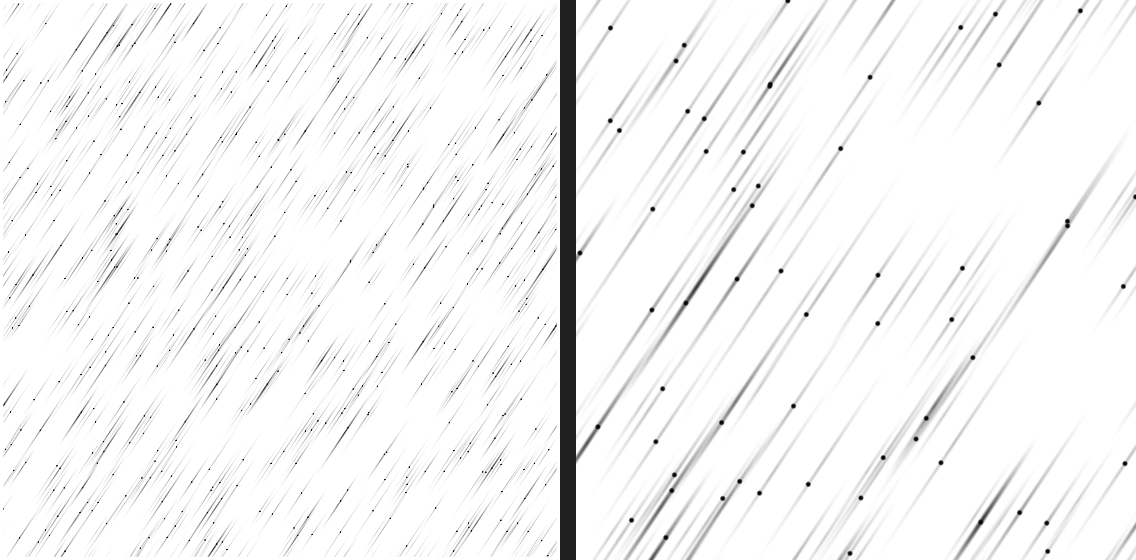
Left, the full canvas; right, a detail of the centre.
Give the GLSL for this texture, as a three.js fragment shader.

```glsl
varying vec2 vUv;

const vec2 RAIN_DIR = vec2(0.555, 0.832);
const vec2 CELL = vec2(0.1, 0.02);      // along and across the rain
const vec3 PAPER = vec3(1.0);
const vec3 INK = vec3(0.03);
const float DROPS_PER_CELL = 3.0;
const float MARGIN = 0.006;

float hash(vec3 p) {
  return fract(sin(dot(p, vec3(127.1, 311.7, 74.7))) * 43758.5453);
}

// Thin line along x, fading towards both tips
float streak(vec2 p, float halfLength, float width) {
  float taper = max(1.0 - abs(p.x) / halfLength, 0.0);
  return sqrt(taper) * taper * (1.0 - smoothstep(0.0, width, abs(p.y)));
}

float dotMark(vec2 p, float radius) {
  return 1.0 - smoothstep(radius * 0.5, radius * 1.5, length(p));
}

// Share of paper left white by one drop: streak, faint echo and dark dot
float dropLight(vec2 p, vec3 id) {
  float weight = pow(hash(id + 11.3), 5.0);
  float halfLength = mix(0.045, 0.098, hash(id + 23.7));
  float line = streak(p, halfLength, mix(0.0017, 0.0024, weight));
  float light = 1.0 - line * mix(0.24, 0.9, weight);

  float side = hash(id + 37.9) - 0.5;
  vec2 echoOffset = vec2(side * 0.04, sign(side) * 0.005 + side * 0.006);
  float echoed = step(hash(id + 41.1), 0.4);
  light *= 1.0 - 0.2 * echoed * streak(p - echoOffset, 0.045, 0.0016);

  vec2 dotOffset = vec2((hash(id + 53.3) - 0.5) * 0.5 * halfLength, 0.0);
  return light * (1.0 - dotMark(p - dotOffset, 0.00135));
}

// Multiplies the drops of the surrounding cells
float rainLight(vec2 p) {
  vec2 home = floor(p / CELL);
  float light = 1.0;
  for (int i = -1; i <= 1; i++) {
    for (int j = -1; j <= 1; j++) {
      vec2 cell = home + vec2(float(i), float(j));
      float density = mix(0.1, 0.62, hash(vec3(cell, 91.7)));
      for (float slot = 0.0; slot < DROPS_PER_CELL; slot++) {
        vec3 id = vec3(cell, slot * 7.0);
        if (hash(id + 3.1) < density) {
          vec2 jitter = vec2(hash(id + 5.7), hash(id + 8.9));
          light *= dropLight(p - (cell + jitter) * CELL, id);
        }
      }
    }
  }
  return light;
}

float insideMargin(vec2 uv, float margin) {
  vec2 edge = min(uv, 1.0 - uv);
  return smoothstep(margin - 0.001, margin + 0.001, min(edge.x, edge.y));
}

void main() {
  vec2 across = vec2(RAIN_DIR.y, -RAIN_DIR.x);
  vec2 p = vec2(dot(vUv, RAIN_DIR), dot(vUv, across));
  float ink = (1.0 - rainLight(p)) * insideMargin(vUv, MARGIN);
  gl_FragColor = vec4(mix(PAPER, INK, ink), 1.0);
}
```
